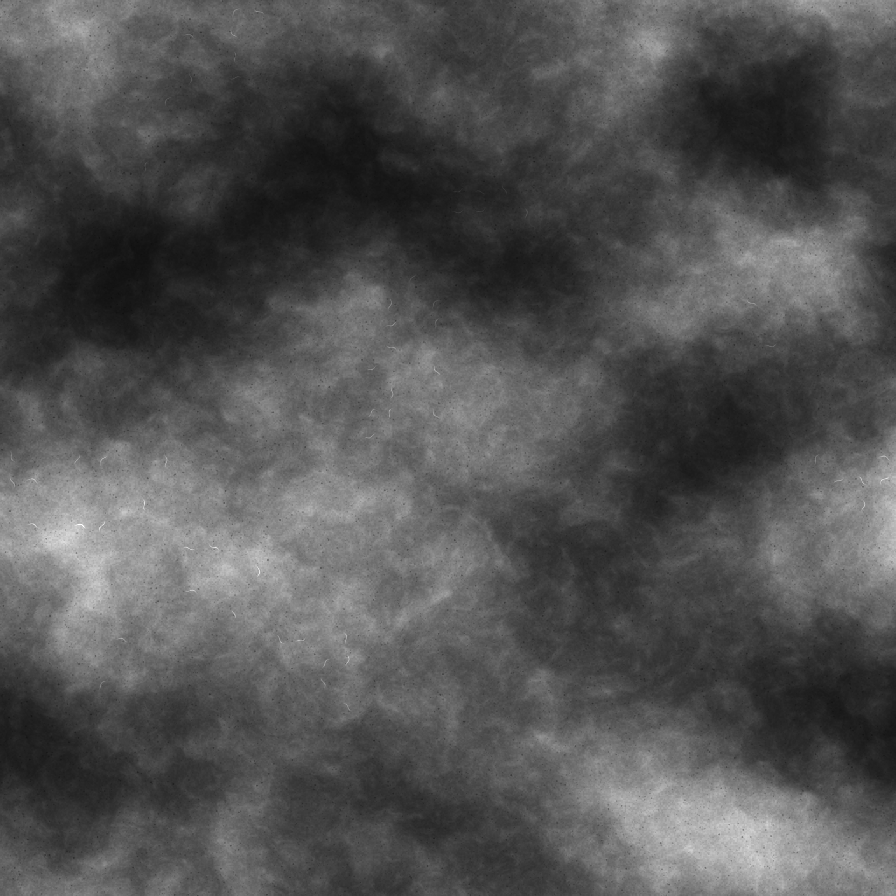
A Shadertoy shader for this texture:

```glsl
// Draws dark, smoky grey clouds with mottled detail, fine dark specks and rare pale hairs.

vec2 hash2(vec2 p) {
    vec3 q = fract(p.xyx * vec3(0.1031, 0.1030, 0.0973));
    q += dot(q, q.yzx + 33.33);
    return fract((q.xx + q.yz) * q.zy);
}

float cornerSlope(vec2 cell, vec2 offset) {
    float angle = 6.2832 * hash2(cell + 71.0).x;
    return dot(vec2(cos(angle), sin(angle)), offset);
}

float gradientNoise(vec2 p) {
    vec2 i = floor(p), f = fract(p), e = vec2(1, 0);
    vec2 u = f * f * f * (f * (f * 6.0 - 15.0) + 10.0);
    return mix(mix(cornerSlope(i, f), cornerSlope(i + e, f - e), u.x),
               mix(cornerSlope(i + e.yx, f - e.yx), cornerSlope(i + 1.0, f - 1.0), u.x), u.y);
}

// Octaves of noise, partly folded so that dark creases part the puffs
float wisps(vec2 p, int octaves, float gain) {
    float sum = 0.0, amp = 1.0;
    for (int i = 0; i < octaves; i++) {
        float n = gradientNoise(p);
        sum += amp * mix(n, 2.0 * abs(n) - 0.4, 0.4);
        p = mat2(1.6, 1.2, -1.2, 1.6) * p + 17.3;
        amp *= gain;
    }
    return sum;
}

// Broad banks: layered sines, stronger across than along
float banks(vec2 p) {
    float sum = 0.0;
    for (float ky = 1.0; ky < 3.5; ky++) {
        for (float kx = -2.0; kx < 2.5; kx++) {
            vec2 k = vec2(kx, ky);
            float phase = hash2(k + 23.0).x;
            sum += ky / (1.0 + dot(k, k)) * sin(6.2832 * (dot(k, p) + phase));
        }
    }
    return sum;
}

// Cellular dots, mostly tiny and faint
float specks(vec2 p, float count, float pixel) {
    vec2 cell = floor(p * count);
    float ink = 0.0;
    for (int y = -1; y <= 1; y++) {
        for (int x = -1; x <= 1; x++) {
            vec2 c = cell + vec2(x, y);
            vec2 kind = hash2(c + 211.0);
            float d = length(p - (c + hash2(c)) / count);
            float size = kind.y * kind.y * kind.y;
            float radius = mix(0.0003, 0.0010, size);
            float spot = 1.0 - smoothstep(radius - 0.4 * pixel, radius + 0.5 * pixel, d);
            ink = max(ink, spot * step(0.55, kind.x) * (0.35 + 0.65 * size));
        }
    }
    return ink;
}

// Short, thin, broken hairs that gather in a few clumps
float hairs(vec2 p, float pixel) {
    vec2 cell = floor(p * 40.0);
    vec2 kind = hash2(cell + 57.0);
    vec2 q = p - (cell + 0.4 + 0.2 * hash2(cell + 5.0)) / 40.0;
    float angle = 6.2832 * kind.y;
    q = mat2(cos(angle), sin(angle), -sin(angle), cos(angle)) * q;
    float d = abs(q.y - 0.0015 * sin(q.x * 420.0 + angle * 5.0));
    float ends = 1.0 - smoothstep(0.002, 0.008, abs(q.x));
    float clump = step(0.87, hash2(floor(cell / 4.0) + 13.0).x);
    return clump * step(0.7, kind.x) * ends * (1.0 - smoothstep(0.0, 0.0003 + 0.7 * pixel, d));
}

void mainImage(out vec4 fragColor, in vec2 fragCoord) {
    float pixel = 1.0 / iResolution.y;
    vec2 p = fragCoord * pixel;

    // Cloud density: warped banks under crisp, unswirled mottling
    vec2 warp = vec2(wisps(p * 4.0 + 3.7, 5, 0.62), wisps(p * 4.0 + 41.2, 5, 0.62));
    float density = banks(p + 0.055 * warp);
    density += 1.4 * wisps(p * vec2(5.0, 5.6) + 0.12 * warp + 9.0, 7, 0.7);

    // Soft tone curve from near black to pale grey
    float grey = 1.12 / (1.0 + exp(0.92 - 0.76 * density));

    // Dust, hairs and grain
    grey *= 1.0 - 0.32 * specks(p, 110.0, pixel);
    grey *= 1.0 - 0.2 * specks(p + 7.3, 210.0, pixel);
    grey *= 1.0 + 0.4 * hairs(p, pixel);
    grey *= 1.0 + 0.1 * (hash2(floor(p * 512.0)).x - 0.5);

    fragColor = vec4(vec3(grey), 1.0);
}
```
